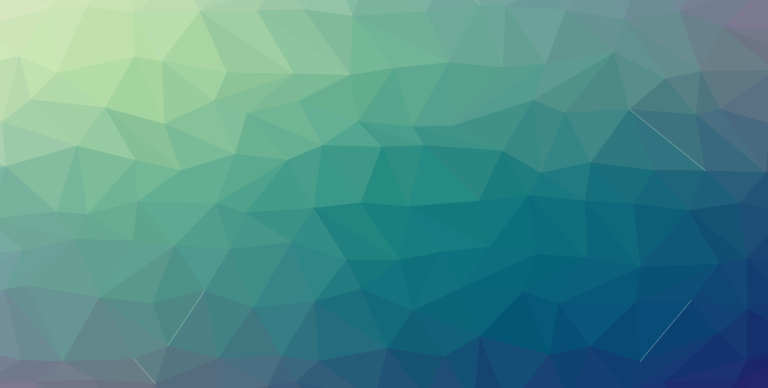
This background is drawn by a Shadertoy shader. Its source:

```glsl
// Low-poly mesh of flat triangles shaded by a pale green to deep blue diagonal gradient.

// Lengths are in units of the canvas height.
const vec2 CELL = vec2(0.137, 0.121);     // mesh spacing
const vec2 ORIGIN = vec2(-0.03, -0.015);  // mesh offset
const float JITTER = 0.62;                // vertex scatter, in cells
const float STAGGER = 0.5;                // shift of odd rows, in cells
const float SHADE = 0.028;                // brightness spread between facets
const vec3 CORNER_TINT = vec3(-0.02, -0.065, -0.03);
const float SEAM_SHARE = 0.06;            // share of cells with a light seam
const float SEAM_WIDTH = 0.0011;
const float SEAM_ALPHA = 0.35;
const vec3 SEAM_COLOR = vec3(0.80, 0.90, 0.84);

const int STOPS = 7;
const vec3 RAMP[STOPS] = vec3[STOPS](
    vec3(0.86, 0.92, 0.77), vec3(0.71, 0.87, 0.64), vec3(0.46, 0.72, 0.585),
    vec3(0.13, 0.54, 0.51), vec3(0.04, 0.42, 0.49), vec3(0.02, 0.30, 0.46),
    vec3(0.14, 0.13, 0.42));

vec2 hash22(vec2 p) {
    vec3 q = fract(vec3(p.xyx) * vec3(0.1031, 0.1030, 0.0973));
    q += dot(q, q.yzx + 33.33);
    return fract((q.xx + q.yz) * q.zy);
}

vec3 ramp(float t) {
    float s = clamp(t, 0.0, 1.0) * float(STOPS - 1);
    int i = min(int(s), STOPS - 2);
    return mix(RAMP[i], RAMP[i + 1], s - float(i));
}

// Average of a horizontal and a vertical ramp, muted in the off corners.
vec3 gradient(vec2 p, float aspect) {
    vec2 uv = clamp(vec2(p.x / aspect, 1.0 - p.y), 0.0, 1.0);
    float spread = uv.x - uv.y;
    return 0.5 * (ramp(uv.x) + ramp(uv.y)) + CORNER_TINT * spread * spread;
}

vec2 meshVertex(vec2 id) {
    vec2 scatter = (hash22(id + 57.0) - 0.5) * JITTER;
    return ORIGIN + CELL * (id + vec2(STAGGER * mod(id.y, 2.0), 0.0) + scatter);
}

float cross2(vec2 a, vec2 b) { return a.x * b.y - a.y * b.x; }

float doubleArea(vec2 a, vec2 b, vec2 c) { return cross2(b - a, c - a); }

// Signed distance to the line a-b, positive on its right side.
float edgeDistance(vec2 p, vec2 a, vec2 b) {
    return cross2(p - a, normalize(b - a));
}

float segmentDistance(vec2 p, vec2 a, vec2 b) {
    vec2 ab = b - a;
    return length(p - a - ab * clamp(dot(p - a, ab) / dot(ab, ab), 0.0, 1.0));
}

// Adds one counter-clockwise facet: colour in rgb, coverage in a.
void addFacet(inout vec4 sum, vec2 p, vec2 a, vec2 b, vec2 c,
              float seed, float aspect, float pixel) {
    float d = max(edgeDistance(p, a, b),
              max(edgeDistance(p, b, c), edgeDistance(p, c, a)));
    float coverage = clamp(0.5 - d / pixel, 0.0, 1.0);
    vec3 color = gradient((a + b + c) / 3.0, aspect) + (seed - 0.5) * SHADE;
    sum += vec4(color, 1.0) * coverage;
}

void mainImage(out vec4 fragColor, in vec2 fragCoord) {
    float pixel = 1.0 / iResolution.y;
    float aspect = iResolution.x * pixel;
    vec2 p = fragCoord * pixel;
    vec2 home = floor((p - ORIGIN) / CELL);

    vec4 sum = vec4(0.0);
    float seam = 0.0;
    for (int j = -1; j <= 1; j++)
    for (int i = -1; i <= 1; i++) {
        vec2 id = home + vec2(i, j);
        vec2 a = meshVertex(id);
        vec2 b = meshVertex(id + vec2(1, 0));
        vec2 c = meshVertex(id + vec2(1, 1));
        vec2 d = meshVertex(id + vec2(0, 1));

        // Split along the diagonal that leaves the fuller facets.
        float splitAC = min(doubleArea(a, b, c), doubleArea(a, c, d));
        float splitBD = min(doubleArea(a, b, d), doubleArea(b, c, d));
        if (splitBD > splitAC) {
            vec2 first = a;
            a = b; b = c; c = d; d = first;
        }
        vec2 seed = hash22(id + 131.0);
        addFacet(sum, p, a, b, c, seed.x, aspect, pixel);
        addFacet(sum, p, a, c, d, seed.y, aspect, pixel);

        // A few diagonals show as thin light seams.
        if (hash22(id + 211.0).x < SEAM_SHARE) {
            float gap = segmentDistance(p, a, c) - SEAM_WIDTH;
            seam = max(seam, clamp(0.5 - gap / pixel, 0.0, 1.0));
        }
    }

    vec3 color = sum.a > 0.001 ? sum.rgb / sum.a : gradient(p, aspect);
    fragColor = vec4(mix(color, SEAM_COLOR, seam * SEAM_ALPHA), 1.0);
}
```
